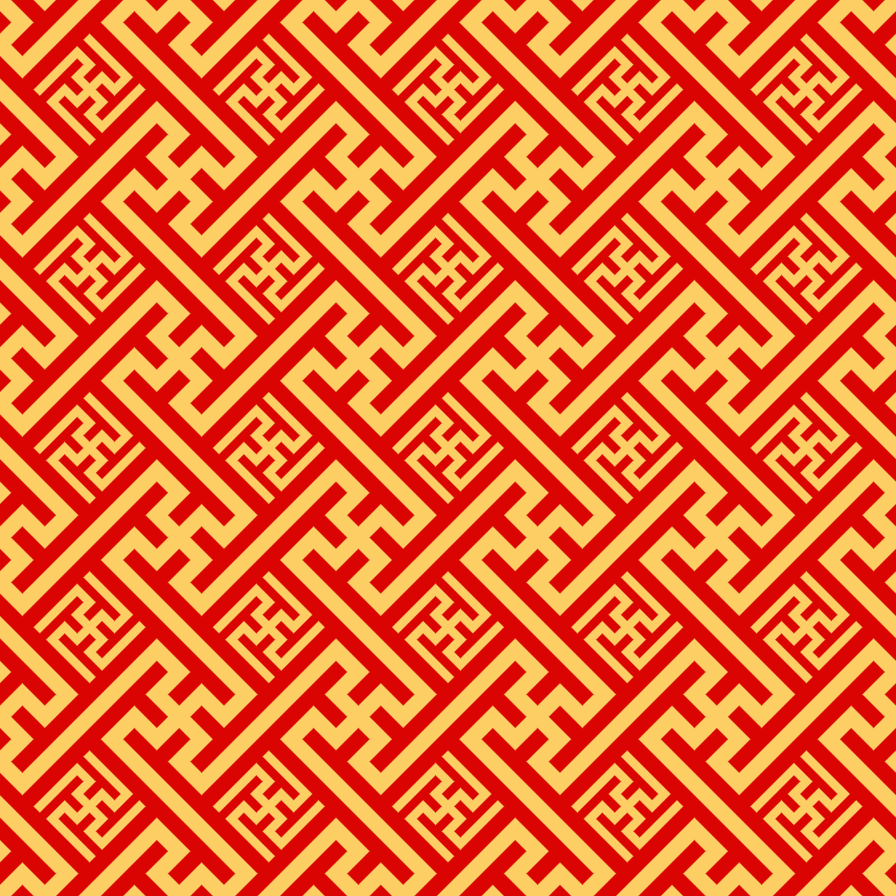
A Shadertoy shader for this pattern:

```glsl
#define REPEATS 5.0
#define STROKES 8.0
#define SMALL_SCALE 0.5556
#define EDGE_SOFTNESS 0.8
#define RED vec3(0.853, 0.018, 0.010)
#define GOLD vec3(0.987, 0.808, 0.390)

// Signed box distance between two corners
float bar(vec2 p, vec2 lo, vec2 hi) {
    vec2 d = max(lo - p, p - hi);
    return max(d.x, d.y);
}

// Four bent arms around a centre, one unit per stroke width
float fret(vec2 p) {
    float d = 1e3;
    for (int i = 0; i < 4; i++) {
        d = min(d, bar(p, vec2(-0.5, -0.5), vec2(0.5, 2.5)));
        d = min(d, bar(p, vec2(-0.5, 1.5), vec2(2.5, 2.5)));
        d = min(d, bar(p, vec2(1.5, 1.5), vec2(2.5, 4.5)));
        d = min(d, bar(p, vec2(-10.5, 3.5), vec2(2.5, 4.5)));
        p = vec2(-p.y, p.x);
    }
    return d;
}

// Cell position turned by 45 degrees, in stroke widths
vec2 diagonal(vec2 cell) {
    return STROKES * vec2(cell.x + cell.y, cell.y - cell.x);
}

void mainImage(out vec4 fragColor, in vec2 fragCoord) {
    vec2 grid = fragCoord / iResolution.xy * REPEATS;

    // Large interlocking frets on the cell corners
    vec2 corner = diagonal(fract(grid + 0.5) - 0.5);
    float large = fret(corner);

    // Small frets in the cell centres, cropped to a diamond
    vec2 centre = diagonal(fract(grid) - 0.5);
    float crop = max(abs(centre.x), abs(centre.y)) - 4.5 * SMALL_SCALE;
    float small = max(fret(centre / SMALL_SCALE) * SMALL_SCALE, crop);

    // Antialiased fill
    float pixel = STROKES * sqrt(2.0) * REPEATS / min(iResolution.x, iResolution.y);
    float edge = EDGE_SOFTNESS * pixel;
    float fill = 1.0 - smoothstep(-edge, edge, min(large, small));
    fragColor = vec4(mix(RED, GOLD, fill), 1.0);
}
```
